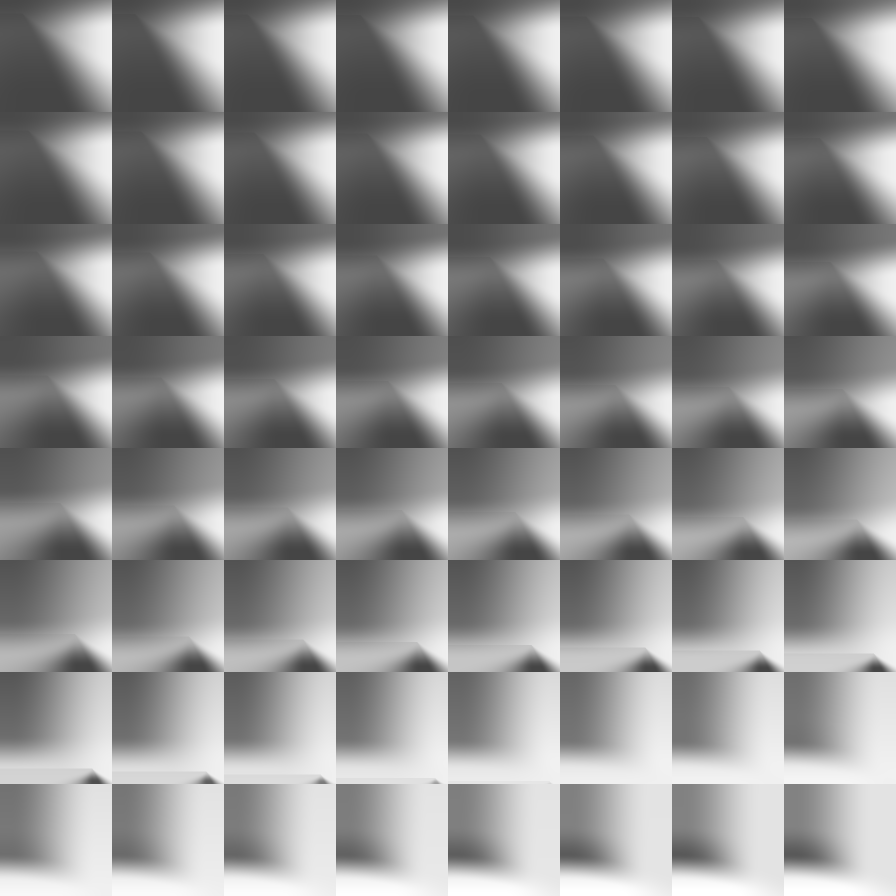
Give the GLSL for this pattern, as a Shadertoy shader.

```glsl
const float TILES = 8.0;           // repeats across and down
const float SHADOW_GRAY = 0.27;
const float GLOW_GRAY = 0.94;
const float BOUNDARY_SOFTNESS = 0.17;
const float CREASE_DEPTH = 0.17;
const int SAMPLES = 2;             // antialiasing grid per axis

// Falling counterpart of smoothstep
float fall(float lo, float hi, float x) {
    return 1.0 - smoothstep(lo, hi, x);
}

// Corner where the sky, the lit wedge and the shadow meet
vec2 apexAt(float t) {
    return vec2(0.20 + t * (0.36 + 0.60 * t),
                0.12 + t * (0.25 + 0.95 * t));
}

// Upper zone: dark at the left, lighter towards the right
float skyGray(vec2 p, float t) {
    float left = 0.28 + 0.06 * t + 0.17 * smoothstep(0.72, 1.0, t);
    float right = 0.46 + 0.43 * smoothstep(0.30, 0.95, t);
    float reach = mix(1.1, 0.8, smoothstep(0.6, 1.0, t));
    float lift = 0.16 * p.y * smoothstep(0.3, 0.65, t) * fall(0.75, 1.0, t);
    return mix(left, right, smoothstep(0.1, reach, p.x)) + lift;
}

// Lower zone: pale band, shadow fan and bright wedge around the apex
float groundGray(vec2 p, float t) {
    vec2 apex = apexAt(t);
    vec2 d = p - apex;
    float angle = degrees(atan(d.y, d.x + 0.0001));
    float band = 0.34 + 0.55 * smoothstep(0.0, 1.0, t);
    band += 0.08 * smoothstep(0.75, 1.0, p.y) * smoothstep(0.65, 1.0, t);

    float depth = d.y / max(1.0 - apex.y, 0.06);
    float fan = fall(85.0, 165.0, angle) * smoothstep(0.0, 0.85, depth);
    float shadow = fan * fall(0.74, 0.88, t);
    float shade = mix(band, SHADOW_GRAY, shadow);

    float across = smoothstep(min(apex.x, 0.6) - 0.1, 1.0, p.x);
    float lit = mix(band + 0.04, GLOW_GRAY, across);
    float wedge = fall(28.0, 66.0, angle);
    wedge = mix(wedge, 1.0, smoothstep(0.78, 0.90, t));
    return mix(shade, lit, wedge);
}

// One tile; p runs right and down, t is its place in the sequence
float tileGray(vec2 p, float t) {
    float late = smoothstep(0.70, 0.92, t);
    float crease = 0.66 + 0.22 * p.x * p.x;
    float early = min(apexAt(t).y + 0.04, 0.72) - 0.08 * p.x * p.x;
    float boundary = mix(early, crease + 0.08, late);
    float soft = mix(BOUNDARY_SOFTNESS, 0.12, late);

    // Dark fold gathering above the boundary in the last tiles
    float fold = smoothstep(crease - 0.30, crease, p.y) * fall(0.25, 0.75, p.x);
    float sky = skyGray(p, t) - CREASE_DEPTH * fold * smoothstep(0.82, 1.0, t);

    float below = smoothstep(boundary - soft, boundary + soft, p.y);
    return mix(sky, groundGray(p, t), below);
}

// Tiles are read left to right, then top to bottom
float sheetGray(vec2 uv) {
    vec2 grid = vec2(uv.x, 1.0 - uv.y) * TILES;
    vec2 cell = clamp(floor(grid), 0.0, TILES - 1.0);
    float t = (cell.y * TILES + cell.x) / (TILES * TILES - 1.0);
    return tileGray(grid - cell, t);
}

void mainImage(out vec4 fragColor, in vec2 fragCoord) {
    float gray = 0.0;
    for (int j = 0; j < SAMPLES; j++) {
        for (int i = 0; i < SAMPLES; i++) {
            vec2 offset = (vec2(i, j) + 0.5) / float(SAMPLES) - 0.5;
            gray += sheetGray((fragCoord + offset) / iResolution.xy);
        }
    }
    gray /= float(SAMPLES * SAMPLES);
    fragColor = vec4(vec3(clamp(gray, 0.0, 1.0)), 1.0);
}
```
